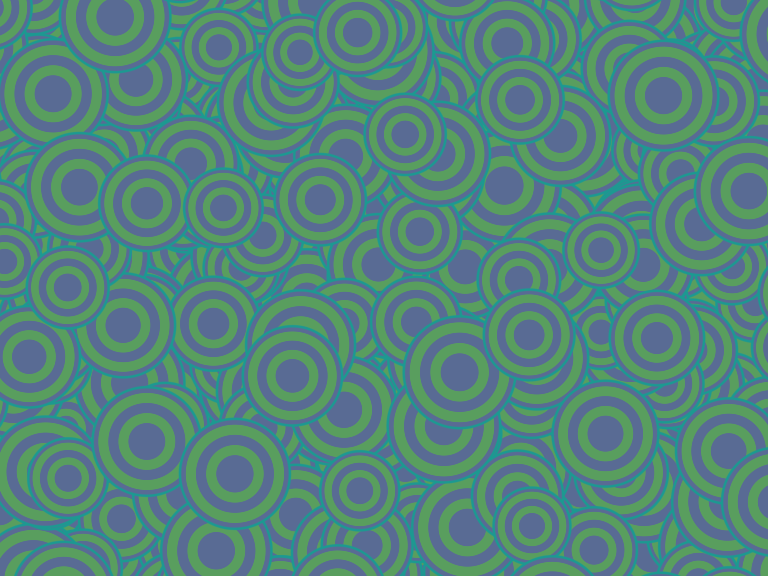
This pattern is drawn by a Shadertoy shader. Its source:

```glsl
// Overlapping target discs: blue and green rings with a thin teal outline.
// Several jittered grids, each turned and shifted, are painted back to front;
// every cell holds one disc of random place and radius.

const vec3 BLUE  = vec3(0.35, 0.42, 0.58);
const vec3 GREEN = vec3(0.35, 0.62, 0.37);
const vec3 TEAL  = vec3(0.11, 0.60, 0.57);

const int   LAYERS = 11;
const float CELL = 0.21;          // grid spacing, in canvas heights
const float JITTER = 0.8;         // share of the cell a centre may roam
const float RADIUS_MIN = 0.064;
const float RADIUS_MAX = 0.098;
const float RING_PERIOD = 0.37;   // in disc radii
const float GREEN_CENTRE = 0.432; // middle of the inner green ring
const float GREEN_HALF = 0.092;
const float LINE_CORE = 0.0007;
const float LINE_FADE = 0.0036;

// Three random values in 0..1 from a cell and its layer
vec3 hash3(vec3 p) {
    p = fract(p * vec3(0.1031, 0.1030, 0.0973));
    p += dot(p, p.yxz + 33.33);
    return fract((p.xxy + p.yxx) * p.zyx);
}

mat2 rotation(float angle) {
    float c = cos(angle), s = sin(angle);
    return mat2(c, s, -s, c);
}

// Concentric bands around a solid blue core
vec3 ringColour(float dist, float radius, float pixel) {
    float rho = max(dist / radius, GREEN_CENTRE - 0.5 * RING_PERIOD);
    float halfPeriod = 0.5 * RING_PERIOD;
    float offCentre = abs(mod(rho - GREEN_CENTRE + halfPeriod, RING_PERIOD) - halfPeriod);
    float edge = (offCentre - GREEN_HALF) * radius;
    return mix(GREEN, BLUE, smoothstep(-0.5 * pixel, 0.5 * pixel, edge));
}

// Paint one outlined disc over the colour below
vec3 paintDisc(vec3 below, float dist, float radius, float pixel) {
    float rim = dist - radius;
    float cover = 1.0 - smoothstep(-0.5 * pixel, 0.5 * pixel, rim);
    float line = 1.0 - smoothstep(LINE_CORE, max(LINE_FADE, pixel), abs(rim));
    vec3 colour = mix(below, ringColour(dist, radius, pixel), cover);
    return mix(colour, TEAL, line);
}

// Paint one grid of discs; the fixed scan order keeps overlaps consistent
vec3 paintLayer(vec3 colour, vec2 p, float layer, float pixel) {
    vec2 q = rotation(layer * 1.37) * p / CELL + layer * vec2(7.31, 4.77) + 40.0;
    vec2 home = floor(q);
    for (int j = -1; j <= 1; j++) {
        for (int i = -1; i <= 1; i++) {
            vec2 cell = home + vec2(i, j);
            vec3 rnd = hash3(vec3(cell, layer * 17.0 + 5.0));
            vec2 centre = cell + 0.5 + (rnd.xy - 0.5) * JITTER;
            float radius = mix(RADIUS_MIN, RADIUS_MAX, rnd.z);
            colour = paintDisc(colour, length(q - centre) * CELL, radius, pixel);
        }
    }
    return colour;
}

void mainImage(out vec4 fragColor, in vec2 fragCoord) {
    float pixel = 1.0 / iResolution.y;
    vec2 p = fragCoord * pixel;
    vec3 colour = GREEN;
    for (int k = 0; k < LAYERS; k++) {
        colour = paintLayer(colour, p, float(k), pixel);
    }
    fragColor = vec4(colour, 1.0);
}
```
